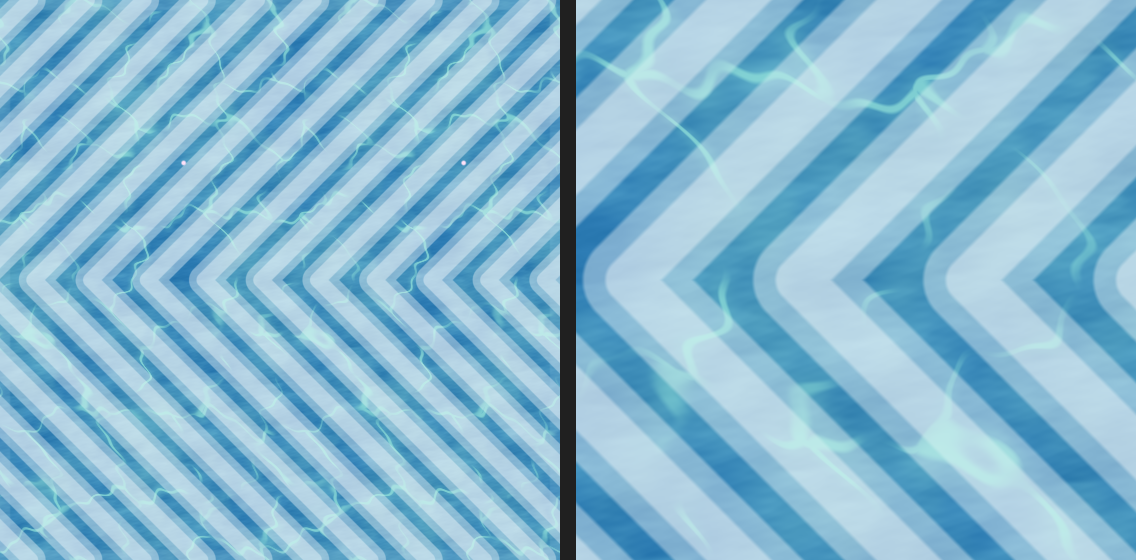
Left, the full canvas; right, a detail of the centre.
Give the GLSL for this pattern, as a WebGL 2 fragment shader.

```glsl
#version 300 es
precision highp float;
// Left-pointing translucent white chevrons over rippling pool water with thin caustic veins.

uniform vec2 u_resolution;
out vec4 fragColor;

const float TAU = 6.2831853;

vec2 hash2(vec2 p) {
    vec2 k = vec2(dot(p, vec2(127.1, 311.7)), dot(p, vec2(269.5, 183.3)));
    return fract(sin(k) * 43758.54);
}

// Layered sines, each one bent by the sum so far.
float ripple(vec2 p) {
    float sum = 0.0, amp = 0.5;
    for (int i = 0; i < 6; i++) {
        sum += amp * sin(p.x + 2.5 * sum + 1.7 * float(i)) * cos(p.y - 1.5 * sum);
        p = mat2(0.8, 0.6, -0.6, 0.8) * p * 1.7;
        amp *= 0.75;
    }
    return sum;
}

// Gap between the two nearest cell points; zero on cell borders.
float cellBorder(vec2 p, vec2 wrap) {
    vec2 cell = floor(p);
    float nearest = 9.0, second = 9.0;
    for (int y = -1; y <= 1; y++) {
        for (int x = -1; x <= 1; x++) {
            vec2 c = cell + vec2(x, y);
            float d = length(c + hash2(mod(c, wrap) + 3.0) - p);
            second = min(second, max(nearest, d));
            nearest = min(nearest, d);
        }
    }
    return second - nearest;
}

// Broken, wandering light veins; the water repeats twice across.
float caustics(vec2 uv) {
    vec2 a = uv * TAU * vec2(2.0, 1.0);
    vec2 bend = 0.018 * sin(a.yx * vec2(5.0, 2.0) + vec2(0.4, 2.0))
              + 0.009 * sin(a.yx * vec2(13.0, 5.0) + a * vec2(3.0, 7.0))
              + 0.004 * sin(a.yx * vec2(29.0, 13.0) + a * vec2(6.0, 11.0));
    float border = cellBorder((uv + bend) * vec2(8.0, 7.0), vec2(4.0, 7.0));
    float patches = sin(3.0 * a.x + 2.0 * sin(4.0 * a.y)) * sin(5.0 * a.y + 2.0 * sin(2.0 * a.x));
    float strength = smoothstep(-0.65, 0.55, patches);
    float core = 1.0 - smoothstep(0.012, 0.055, border);
    float glow = 1.0 - smoothstep(0.0, 0.2, border);
    return strength * (0.8 * core + 0.2 * glow);
}

// Distance to the centre line of the nearest zigzag, with round outer corners.
float chevronDistance(vec2 uv) {
    float spacing = 0.1013;
    float y = abs(uv.y - 0.5);
    float x = uv.x - 0.466;
    x -= spacing * round((x - y) / spacing);
    float along = clamp(0.5 * (x + y), 0.0, 0.5);
    return length(vec2(x, y) - along);
}

void main() {
    vec2 uv = gl_FragCoord.xy / u_resolution;
    float soft = max(0.0015, 0.75 / u_resolution.y);

    // Water: broad blue and teal drifts with fine, nearly level streaks
    float drift = ripple(uv * vec2(2.0 * TAU, 10.0) + 1.3);
    float streak = ripple(vec2(uv.x * 22.0, uv.y * 75.0 - uv.x * 12.0));
    vec3 color = mix(vec3(0.18, 0.49, 0.71), vec3(0.32, 0.63, 0.75),
                     clamp(0.5 + 0.55 * drift + 0.2 * streak, 0.0, 1.0));
    color += 0.035 * streak;

    float vein = caustics(uv);
    color = mix(color, vec3(0.45, 0.84, 0.81), 0.6 * vein);

    // Pale chevrons: a wide faint band under a narrower bright one
    float d = chevronDistance(uv);
    float wide = 1.0 - smoothstep(0.0272 - soft, 0.0272 + soft, d);
    float narrow = 1.0 - smoothstep(0.0138 - soft, 0.0138 + soft, d);
    color = mix(color, vec3(1.0), 0.38 * wide + 0.24 * narrow);
    color = mix(color, vec3(0.70, 0.94, 0.90), 0.38 * vein);

    // One tiny glint per water repeat
    vec2 glint = vec2(mod(uv.x, 0.5) - 0.328, uv.y - 0.709);
    color = mix(color, vec3(1.0, 0.88, 0.97), 1.0 - smoothstep(0.002, 0.006, length(glint)));

    // Faint pale strip along the canvas edges
    vec2 inset = min(uv, 1.0 - uv);
    float rim = 1.0 - smoothstep(0.016, 0.020, min(inset.x, inset.y));
    color = mix(color, vec3(0.72, 0.85, 0.92), 0.14 * rim);

    fragColor = vec4(clamp(color, 0.0, 1.0), 1.0);
}
```
